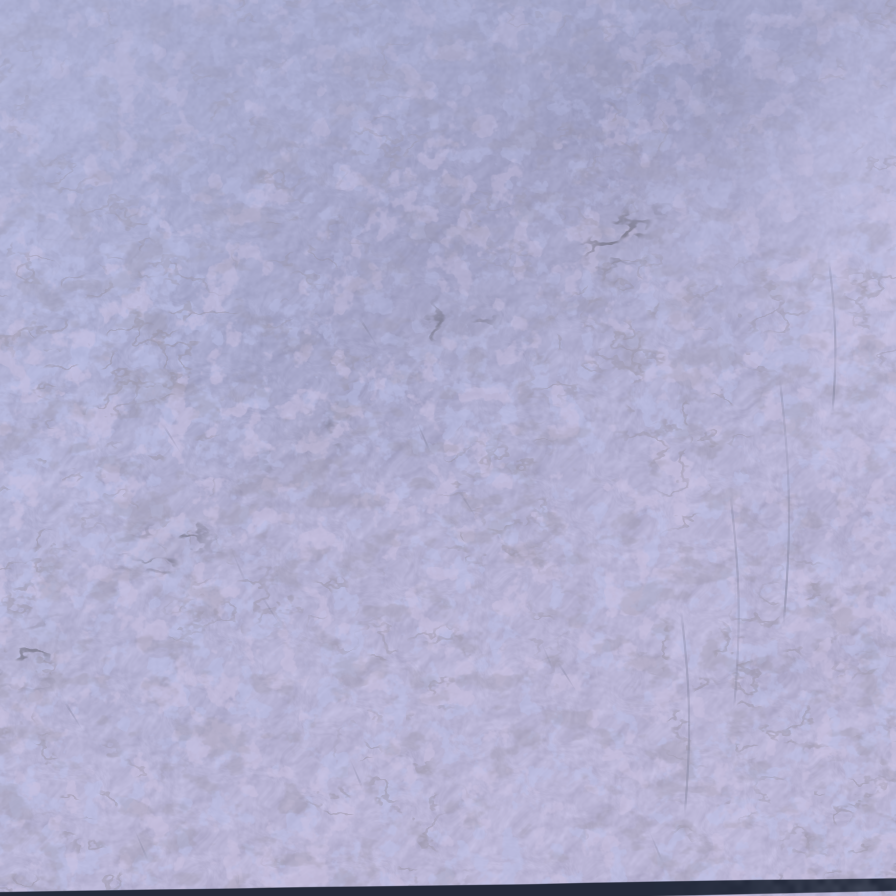
Give the GLSL for this texture, as a three.js fragment shader.

```glsl
varying vec2 vUv;

const vec3 COOL_LILAC = vec3(0.645, 0.660, 0.800);
const vec3 WARM_LILAC = vec3(0.730, 0.713, 0.840);
const vec3 PALE_BLUE = vec3(0.740, 0.765, 0.920);
const vec3 PALE_PINK = vec3(0.800, 0.765, 0.885);
const vec3 OCHRE = vec3(0.590, 0.570, 0.630);
const vec3 OLIVE = vec3(0.420, 0.420, 0.480);
const vec3 SCRATCH_GREY = vec3(0.500, 0.510, 0.610);
const vec3 NAVY = vec3(0.140, 0.165, 0.235);

float hash(vec2 p) {
  vec3 q = fract(vec3(p.xyx) * 0.1031);
  q += dot(q, q.yzx + 33.33);
  return fract((q.x + q.y) * q.z);
}

float noise(vec2 p) {
  vec2 i = floor(p);
  vec2 f = fract(p);
  f = f * f * (3.0 - 2.0 * f);
  float low = mix(hash(i), hash(i + vec2(1.0, 0.0)), f.x);
  float high = mix(hash(i + vec2(0.0, 1.0)), hash(i + vec2(1.0)), f.x);
  return mix(low, high, f.y);
}

float fbm(vec2 p) {
  float sum = 0.0;
  float gain = 0.5;
  for (int i = 0; i < 4; i++) {
    sum += gain * noise(p);
    p = mat2(1.6, 1.2, -1.2, 1.6) * p + 17.3;
    gain *= 0.5;
  }
  return sum / 0.9375;
}

// Soft elliptical spot, turned by an angle
float spot(vec2 p, vec2 center, vec2 radius, float angle) {
  float c = cos(angle);
  float s = sin(angle);
  vec2 d = mat2(c, -s, s, c) * (p - center) / radius;
  return exp(-dot(d, d));
}

// Short broken curls along the contours of a rough noise
float wisps(vec2 p, float width) {
  float ridge = abs(fbm(p) - 0.5);
  float gaps = smoothstep(0.45, 0.65, noise(p * 1.1 + 71.0));
  return (1.0 - smoothstep(0.2 * width, width, ridge)) * gaps;
}

float scratch(vec2 p, vec2 a, vec2 b, float width) {
  vec2 along = b - a;
  float t = clamp(dot(p - a, along) / dot(along, along), 0.0, 1.0);
  vec2 bow = vec2(0.03 * length(along) * sin(t * 3.14159), 0.0);
  float fade = 0.35 + 0.65 * noise(vec2(t * 6.0, a.x * 90.0));
  fade *= smoothstep(0.0, 0.1, t) * smoothstep(1.0, 0.9, t);
  return fade * (1.0 - smoothstep(width * 0.3, width, length(p - a - along * t - bow)));
}

// Broad light, folds and shade on the sheet
vec3 sheet(vec2 p) {
  float warmth = 0.75 * (1.0 - p.y) + 0.32 * p.x + 0.25 * (fbm(p * 5.0) - 0.5);
  vec3 color = mix(COOL_LILAC, WARM_LILAC, smoothstep(0.0, 0.95, warmth));
  float light = 0.030 * spot(p, vec2(0.0, 0.85), vec2(0.22, 0.5), 0.0);
  light += 0.040 * spot(p, vec2(0.96, 0.78), vec2(0.07, 0.25), 0.0);
  light -= 0.045 * spot(p, vec2(0.76, 0.90), vec2(0.26, 0.10), 0.5);
  light -= 0.030 * spot(p, vec2(0.44, 0.66), vec2(0.26, 0.17), 0.8);
  light -= 0.030 * spot(p, vec2(0.95, 0.42), vec2(0.10, 0.03), 0.2);
  light -= 0.030 * spot(p, vec2(0.90, 0.26), vec2(0.12, 0.03), 0.3);
  float streaks = noise(vec2(p.x * 38.0, p.y * 3.0)) - 0.5;
  return color + light + 0.022 * streaks * smoothstep(0.3, 1.0, p.x);
}

// Grain, raised flakes and pale or ochre mottling
vec3 weather(vec3 color, vec2 p) {
  float rough = 1.0 - 0.5 * smoothstep(0.5, 0.95, p.y + 0.2 * noise(p * 6.0) - 0.1);
  vec2 q = p * 62.0 + 1.5 * noise(p * 40.0);
  float relief = fbm(q) - fbm(q + vec2(-0.18, 0.24));
  color += rough * 0.14 * relief + 0.022 * (noise(p * 250.0) - 0.5);
  color += 0.030 * (fbm(p * 24.0 + 9.0) - 0.5);
  color = mix(color, PALE_BLUE, 0.45 * rough * smoothstep(0.55, 0.68, fbm(p * 58.0 + 53.0)));
  color = mix(color, PALE_PINK, 0.50 * rough * smoothstep(0.58, 0.70, fbm(p * 50.0 + 87.0)));
  float patches = smoothstep(0.35, 0.62, fbm(p * 9.0 + 23.0));
  color = mix(color, OCHRE, 0.42 * rough * patches * wisps(p * vec2(36.0, 50.0), 0.06));
  return mix(color, OCHRE, 0.28 * rough * smoothstep(0.56, 0.72, fbm(p * vec2(34.0, 50.0) + 3.0)));
}

void main() {
  vec2 p = vUv;
  vec3 color = weather(sheet(p), p);

  // Darker stains stepping down a diagonal
  float stains = 0.0;
  for (int i = 0; i < 5; i++) {
    float k = float(i);
    vec2 center = mix(vec2(0.68, 0.75), vec2(0.03, 0.25), k / 4.0);
    center += 0.04 * (vec2(hash(vec2(k, 3.0)), hash(vec2(k, 8.0))) - 0.5);
    stains += spot(p, center, vec2(0.046, 0.027), 0.5);
  }
  color = mix(color, OCHRE, 0.25 * stains * fbm(p * 40.0));
  float flecks = wisps(p * vec2(28.0, 46.0) + 13.0, 0.08);
  color = mix(color, OLIVE, 0.65 * min(stains, 1.0) * flecks);

  // Long slanted scratches, then upright ones toward the right
  float lines = 0.0;
  for (int i = 0; i < 10; i++) {
    float k = float(i);
    float upright = step(6.0, k);
    float r = hash(vec2(k, 21.0));
    vec2 slanted = vec2(0.07 + 0.11 * k, 0.22 + 0.5 * fract(k * 0.618));
    vec2 start = mix(slanted, vec2(0.76 + 0.055 * (k - 6.0), 0.32 + 0.13 * (k - 6.0)), upright);
    vec2 run = mix(vec2(0.11, -0.21) * (0.6 + 0.6 * r), vec2(0.004, -0.15 - 0.15 * r), upright);
    lines += scratch(p, start, start + run, 0.0019);
  }
  color = mix(color, SCRATCH_GREY, 0.5 * min(lines, 1.0));

  // Dark strip below the tilted lower edge, with a pale sliver under it
  float edge = mix(0.004, 0.020, p.x) + 0.001 * (noise(vec2(p.x * 12.0, 2.0)) - 0.5);
  float strip = 1.0 - smoothstep(edge - 0.001, edge + 0.001, p.y);
  float floorLine = 0.022 * (p.x - 0.74);
  strip *= smoothstep(floorLine - 0.001, floorLine + 0.001, p.y);
  vec3 dark = NAVY + 0.10 * smoothstep(0.7, 1.0, p.x) * noise(p * 120.0);
  gl_FragColor = vec4(mix(color, dark, strip), 1.0);
}
```
